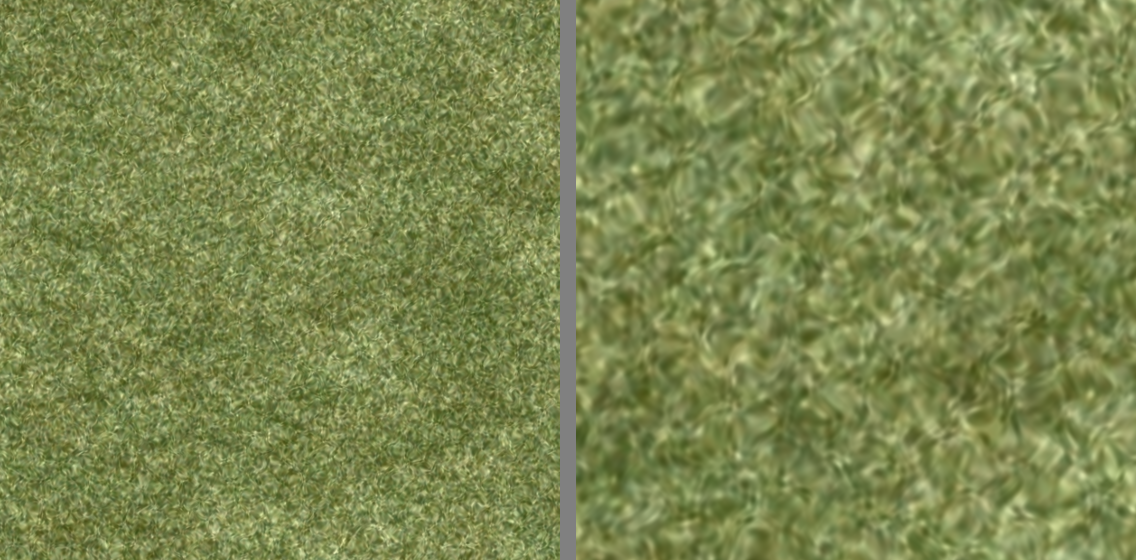
Left: the whole. Right: its middle third, enlarged.
Write a WebGL 1 fragment shader that draws this texture.

```glsl
precision highp float;
uniform vec2 u_resolution;

float hash(vec2 p) {
  return fract(sin(dot(p, vec2(127.1, 311.7))) * 43758.5453);
}

// Smooth value noise centred on zero
float noise(vec2 p) {
  vec2 cell = floor(p);
  vec2 f = fract(p);
  f = f * f * (3.0 - 2.0 * f);
  float low = mix(hash(cell), hash(cell + vec2(1.0, 0.0)), f.x);
  float high = mix(hash(cell + vec2(0.0, 1.0)), hash(cell + vec2(1.0, 1.0)), f.x);
  return mix(low, high, f.y) - 0.5;
}

vec2 rotate(vec2 p, float angle) {
  float c = cos(angle);
  float s = sin(angle);
  return vec2(c * p.x - s * p.y, s * p.x + c * p.y);
}

// Short blades: two crossing layers of stretched grains, bent by a gentle warp
float blades(vec2 uv) {
  vec2 bend = vec2(noise(uv * 60.0), noise(uv * 60.0 + 31.0)) * 0.008;
  vec2 p = uv + bend;
  float leaning = noise(rotate(p, 0.6) * vec2(250.0, 170.0));
  float crossing = noise(rotate(p, -0.5) * vec2(240.0, 175.0) + 57.0);
  return 0.23 * (leaning + crossing);
}

// Tufts and broad patches, wider than tall
float patches(vec2 uv) {
  float sum = 0.17 * noise(rotate(uv, 0.3) * 125.0 + 11.0);
  sum += 0.10 * noise(rotate(uv, -0.2) * vec2(48.0, 62.0) + 23.0);
  sum += 0.09 * noise(rotate(uv, 0.1) * vec2(16.0, 26.0) + 37.0);
  sum += 0.09 * noise(rotate(uv, -0.1) * vec2(4.5, 9.0) + 41.0);
  return sum;
}

void main() {
  vec2 uv = gl_FragCoord.xy / u_resolution.y;

  // Light falls off slower towards bright tips than towards shaded roots
  float light = blades(uv) + patches(uv);
  light += 0.9 * (light * light - 0.007);

  vec3 grass = vec3(0.488, 0.533, 0.312);
  vec3 color = grass + light * vec3(1.0, 0.97, 0.92);

  // Dry tan blades against cooler green ones
  float dryness = noise(rotate(uv, 0.9) * 150.0 + 71.0)
    + 0.6 * noise(uv * vec2(14.0, 24.0) + 83.0);
  color += dryness * vec3(0.045, -0.012, -0.015);
  color.b += 0.07 * noise(rotate(uv, 0.4) * 90.0 + 97.0);

  gl_FragColor = vec4(clamp(color, 0.0, 1.0), 1.0);
}
```
